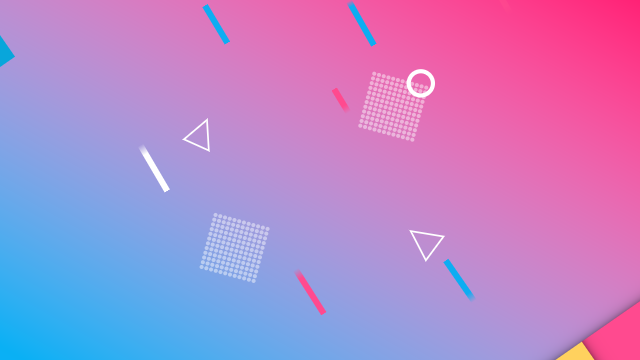
This background is drawn by a WebGL 2 fragment shader. Its source:

```glsl
#version 300 es
precision highp float;

uniform vec2 u_resolution;
out vec4 outColor;

const vec3 WHITE = vec3(1.0);
const vec3 BLUE = vec3(0.05, 0.68, 0.95);
const vec3 PINK = vec3(1.0, 0.29, 0.56);
const vec3 YELLOW = vec3(1.0, 0.82, 0.37);

// Antialiased coverage of a signed distance, in canvas heights
float cover(float d) {
    return clamp(0.5 - d * u_resolution.y, 0.0, 1.0);
}

// Coordinates of p in a frame whose x axis is the given direction
vec2 toFrame(vec2 p, vec2 axis) {
    return vec2(dot(p, axis), dot(p, vec2(-axis.y, axis.x)));
}

// Flat-ended bar; fade gives the soft share of its length at each end
float bar(vec2 p, vec2 a, vec2 b, vec2 fade) {
    float len = length(b - a);
    vec2 q = toFrame(p - a, (b - a) / len);
    float d = max(abs(q.y) - 0.0085, abs(q.x - 0.5 * len) - 0.5 * len);
    vec2 ends = clamp(vec2(q.x, len - q.x) / (len * fade), 0.0, 1.0);
    return cover(d) * ends.x * ends.y;
}

// Signed distance to the line a-b, positive on its left
float side(vec2 p, vec2 a, vec2 b) {
    return toFrame(p - a, normalize(b - a)).y;
}

// Mitred outline of a clockwise triangle
float triangle(vec2 p, vec2 a, vec2 b, vec2 c) {
    float d = max(side(p, a, b), max(side(p, b, c), side(p, c, a)));
    return cover(abs(d) - 0.0024);
}

// Tilted square of 12 by 12 dots
float dotGrid(vec2 p, vec2 center) {
    vec2 q = toFrame(p - center, vec2(0.966, -0.259)) / 0.0136;
    vec2 cell = clamp(floor(q), -6.0, 5.0) + 0.5;
    return cover(length(q - cell) * 0.0136 - 0.0056);
}

void main() {
    vec2 p = gl_FragCoord.xy / u_resolution.y;
    vec2 uv = gl_FragCoord.xy / u_resolution;

    // Diagonal gradient from blue through violet to hot pink
    float t = 0.5 * (uv.x + uv.y);
    vec3 color = vec3(1.0 - (1.0 - t) * (1.0 - t),
                      0.69 - 0.56 * t * t,
                      0.96 - 0.08 * t - 0.42 * t * t);
    color.r = max(color.r, 0.04);

    // Dot grids
    color = mix(color, WHITE, 0.45 * dotGrid(p, vec2(1.0925, 0.7037)));
    color = mix(color, WHITE, 0.45 * dotGrid(p, vec2(0.6516, 0.3113)));

    // Slanted bars
    color = mix(color, BLUE, bar(p, vec2(0.569, 0.985), vec2(0.632, 0.880), vec2(0.01)));
    color = mix(color, BLUE, bar(p, vec2(0.969, 0.997), vec2(1.039, 0.874), vec2(0.12, 0.01)));
    color = mix(color, BLUE, bar(p, vec2(1.238, 0.277), vec2(1.317, 0.163), vec2(0.01, 0.2)));
    color = mix(color, PINK, bar(p, vec2(0.928, 0.753), vec2(0.968, 0.687), vec2(0.01, 0.3)));
    color = mix(color, PINK, bar(p, vec2(0.821, 0.252), vec2(0.900, 0.128), vec2(0.2, 0.01)));
    color = mix(color, PINK, 0.6 * bar(p, vec2(1.393, 1.005), vec2(1.419, 0.960), vec2(0.01, 0.5)));
    color = mix(color, WHITE, bar(p, vec2(0.390, 0.597), vec2(0.465, 0.469), vec2(0.2, 0.01)));

    // Outlined triangles and ring
    color = mix(color, WHITE, triangle(p, vec2(0.511, 0.613), vec2(0.575, 0.667), vec2(0.580, 0.582)));
    color = mix(color, WHITE, triangle(p, vec2(1.141, 0.358), vec2(1.232, 0.343), vec2(1.183, 0.277)));
    color = mix(color, WHITE, cover(abs(length(p - vec2(1.169, 0.7685)) - 0.0336) - 0.0058));

    // Blue block at the left edge
    vec2 tilt = normalize(vec2(0.82, 0.57));
    vec2 left = toFrame(p - vec2(0.0417, 0.8426), tilt);
    color = mix(color, vec3(0.03, 0.65, 0.86), cover(max(left.x, -left.y)));

    // Pink and yellow blocks in the lower right, with soft shadows
    vec2 corner = toFrame(p - vec2(1.616, 0.051), tilt);
    color *= 1.0 - 0.32 * exp(-max(corner.y, 0.0) / 0.012);
    vec3 pinkBlock = PINK * (1.0 - 0.35 * exp(-max(corner.x, 0.0) / 0.011));
    vec3 blocks = mix(pinkBlock, YELLOW, cover(corner.x));
    color = mix(color, blocks, cover(corner.y));

    outColor = vec4(color, 1.0);
}
```
